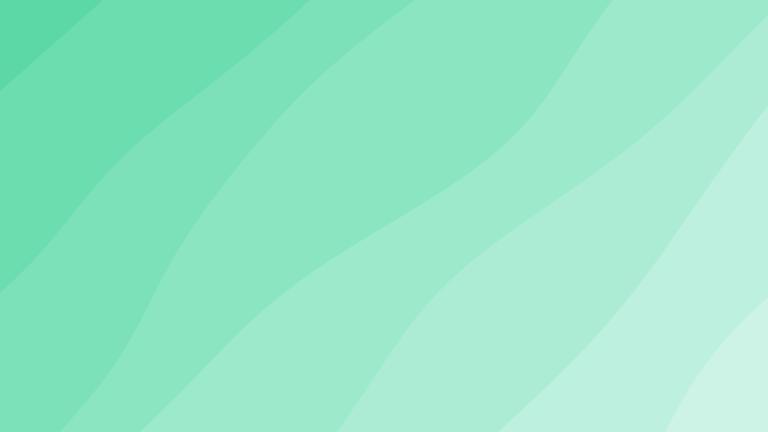
This background is drawn by a Shadertoy shader. Its source:

```glsl
const float PI = 3.14159265;
const int EDGES = 7;

// Where each edge meets the bottom and the top, in canvas widths
const vec2 ends[EDGES] = vec2[](
    vec2(-0.501, 0.134), vec2(-0.1875, 0.4036), vec2(0.078, 0.5404),
    vec2(0.1823, 0.797), vec2(0.4388, 1.0195), vec2(0.6484, 1.1068),
    vec2(0.866, 1.4323));

// Strength of four sine harmonics that bend each edge
const vec4 bends[EDGES] = vec4[](
    vec4(0.0),
    vec4(-0.018, 0.0072, -0.0023, -0.0078),
    vec4(-0.0462, 0.0182, 0.002, 0.0039),
    vec4(0.0326, -0.0352, -0.0013, 0.0078),
    vec4(-0.0332, -0.0267, 0.002, 0.0052),
    vec4(0.0207, 0.0111, 0.0023, 0.0),
    vec4(-0.0194, -0.028, -0.0036, 0.0));

// Horizontal position of an edge at a given height
float edgeX(int i, float height) {
    vec4 harmonics = sin(PI * height * vec4(1.0, 2.0, 3.0, 4.0));
    return mix(ends[i].x, ends[i].y, height) + dot(bends[i], harmonics);
}

void mainImage(out vec4 fragColor, in vec2 fragCoord) {
    vec2 uv = fragCoord / iResolution.xy;

    // Count the edges to the left, with smooth steps between bands
    float band = 0.0;
    for (int i = 0; i < EDGES; i++) {
        float offset = uv.x - edgeX(i, uv.y);
        band += clamp(offset / fwidth(offset) + 0.5, 0.0, 1.0);
    }

    // Green to pale mint ramp
    float tint = band / float(EDGES);
    vec3 green = vec3(0.357, 0.847, 0.647);
    vec3 mint = vec3(0.804, 0.953, 0.906);
    vec3 color = mix(green, mint, tint);
    color.g += 0.006 * sin(PI * tint);

    fragColor = vec4(color, 1.0);
}
```
